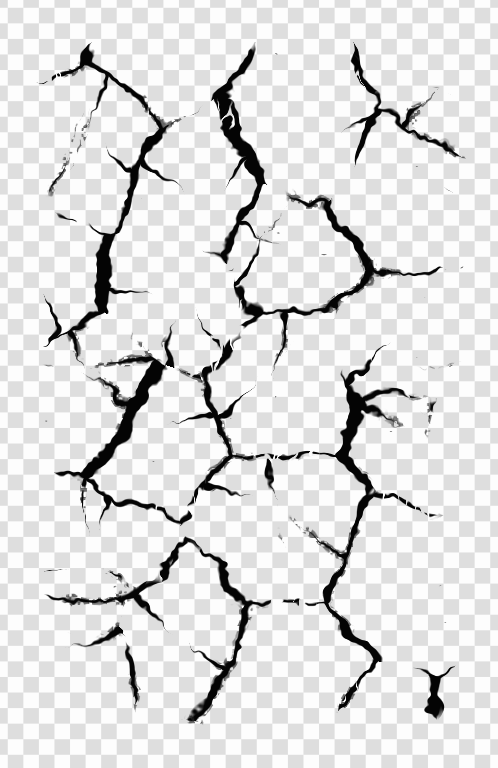
Reproduce this pattern procedurally as a WebGL 2 fragment shader.

```glsl
#version 300 es
precision highp float;

uniform vec2 u_resolution;
out vec4 fragColor;

vec2 hash(vec2 p) {
    vec3 q = fract(p.xyx * vec3(0.1031, 0.1030, 0.0973));
    q += dot(q, q.yzx + 33.33);
    return fract((q.xx + q.yz) * q.zy);
}

// Smooth value noise, two independent channels
vec2 noise(vec2 p) {
    vec2 i = floor(p), f = fract(p);
    f = f * f * (3.0 - 2.0 * f);
    return mix(mix(hash(i), hash(i + vec2(1, 0)), f.x),
               mix(hash(i + vec2(0, 1)), hash(i + vec2(1, 1)), f.x), f.y);
}

// Jittered cell centres in staggered columns
vec2 cellSite(vec2 id) {
    vec2 stagger = vec2(0.0, 0.5 * mod(id.x, 2.0));
    return (id + 0.5 + stagger + 0.72 * (hash(id + 17.0) - 0.5)) / vec2(4.2, 3.4);
}

// Signed distance to the crack network: cell borders plus side twigs
float cracks(vec2 p) {
    vec2 home = floor(p * vec2(4.2, 3.4));
    vec2 nearId = home, site = vec2(0);
    float best = 1e9;
    for (int k = 0; k < 25; k++) {
        vec2 id = home + vec2(k % 5, k / 5) - 2.0;
        vec2 s = cellSite(id);
        float d = distance(p, s);
        if (d < best) { best = d; nearId = id; site = s; }
    }

    float dist = 1e9;
    for (int k = 0; k < 25; k++) {
        if (k == 12) continue;
        vec2 id = nearId + vec2(k % 5, k / 5) - 2.0;
        vec2 other = cellSite(id);
        vec2 normal = normalize(site - other);
        vec2 tangent = vec2(-normal.y, normal.x) * (normal.x < 0.0 ? -1.0 : 1.0);
        vec2 q = p - 0.5 * (site + other);
        float across = dot(q, normal), along = dot(q, tangent);

        // Upright borders are thick, level ones thin; some die out halfway
        vec2 edge = hash(nearId + id + 5.0);
        float upright = smoothstep(0.5, 0.95, abs(normal.x));
        float width = mix(0.0035, 0.006 + 0.006 * edge.x, upright);
        width *= 0.6 + 0.8 * noise(p * 19.0).x;
        if (edge.y < 0.32) {
            float way = edge.x < 0.5 ? along : -along;
            width = mix(width, -0.006, smoothstep(-0.06, 0.05, way));
        }
        dist = min(dist, across - width);

        // Tapered twig growing into the cell
        vec2 twig = hash(nearId * 3.0 + id * 7.0 + 2.0);
        if (twig.x < 0.45 && distance(site, other) < 0.33) {
            float reach = 0.05 + 0.13 * twig.x;
            float bend = along + 0.06 * (twig.y - 0.5) - across * (twig.y - 0.4);
            dist = min(dist, abs(bend) - 0.007 * (1.0 - across / reach));
        }
    }
    return dist;
}

// Sparse short flecks of loose dust
float flecks(vec2 p) {
    vec2 id = floor(p * 15.0);
    vec2 h = hash(id + 71.0);
    vec2 q = fract(p * 15.0) - 0.3 - 0.4 * h.yx;
    float d = length(q * vec2(1.0, 2.2)) / 15.0 - 0.0035 * h.y;
    return h.x < 0.07 ? d : 1.0;
}

void main() {
    vec2 p = gl_FragCoord.xy / u_resolution.x;
    float height = u_resolution.y / u_resolution.x;
    float px = 1.0 / u_resolution.x;

    // Checkerboard, 32 squares across
    vec2 wave = abs(fract(vec2(p.x, height - p.y) * 16.0) - 0.5) - 0.25;
    vec2 square = clamp(wave / (16.0 * px), -0.5, 0.5) * 2.0;
    vec3 color = vec3(mix(0.87, 0.992, 0.5 - 0.5 * square.x * square.y));

    // Jagged warp in three scales
    vec2 bent = p + 0.045 * (noise(p * 9.0) - 0.5)
                  + 0.016 * (noise(p * 34.0 + 9.0) - 0.5)
                  + 0.007 * (noise(p * 95.0 + 4.0) - 0.5);
    float dist = cracks(bent);

    // Cracks fade out toward a ragged margin
    vec2 inset = min(p, vec2(1.0, height) - p) - vec2(0.045, 0.06);
    float margin = min(inset.x, inset.y) + 0.06 * (noise(p * 11.0 + 3.0).x - 0.5);
    dist += 0.022 * (1.0 - smoothstep(0.0, 0.07, margin));

    // Grey crumbs along the rims
    vec2 patchy = noise(p * 13.0 + 40.0);
    float grain = noise(p * 170.0).x;
    float crumbs = smoothstep(px, -px, dist - 0.005) * smoothstep(0.62, 0.72, patchy.x);
    color = mix(color, vec3(0.2 + 0.3 * grain), crumbs * smoothstep(0.35, 0.6, grain));

    // Black body, split here and there by pale slivers
    float body = smoothstep(px, -px, dist);
    float vein = abs(noise(bent * vec2(75.0, 22.0) + 8.0).y - 0.5);
    float sliver = smoothstep(0.11, 0.04, vein) * smoothstep(0.64, 0.74, patchy.y);
    color = mix(color, vec3(0.015), body * (1.0 - sliver));

    float dust = smoothstep(px, -px, flecks(bent)) * step(0.0, margin);
    color = mix(color, vec3(0.3), 0.8 * dust);
    fragColor = vec4(color, 1.0);
}
```
